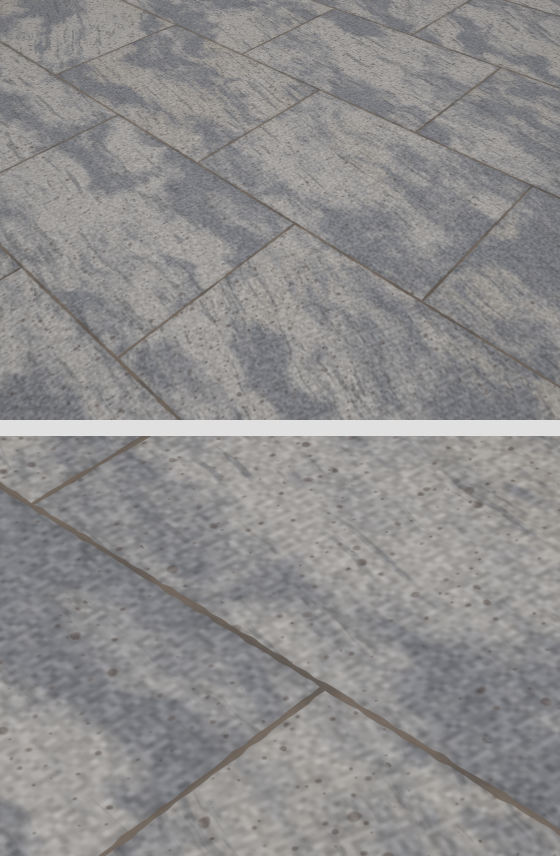
Top: the whole. Bottom: its middle third, enlarged.
This texture is drawn by a Shadertoy shader. Its source:

```glsl
// Grey stone paving in running bond, seen at an angle: a homography maps the
// canvas to the floor plane, where each slab gets its own streaked, warped
// stone noise, fine veins, brown pits and grain, framed by thin earthy joints.

// Floor to canvas: columns are the along-row axis, the across-row axis, origin
const mat3 FLOOR_TO_CANVAS = mat3(0.1895, -0.3214, -0.1834,
                                  0.2604,  0.2540,  0.1420,
                                  0.0977,  0.8212,  1.0000);
const float SLAB_LENGTH = 1.5;      // in slab widths
const float ROW_SHIFT = 0.5;        // bond offset of every other row
const float JOINT_HALF = 0.0062;    // in slab widths
const vec2 STREAK_FREQ = vec2(1.7, 5.2);
const vec2 VEIN_FREQ = vec2(6.0, 38.0);
const float PIT_FREQ = 19.0;
const float GRAIN_FREQ = 95.0;
const float GRAIN_AMOUNT = 0.15;

const vec3 BLUE_GREY = vec3(0.478, 0.482, 0.500);
const vec3 PALE_STONE = vec3(0.632, 0.622, 0.612);
const vec3 WARM_TINT = vec3(0.605, 0.580, 0.540);
const vec3 VEIN_COLOR = vec3(0.385, 0.390, 0.405);
const vec3 PIT_COLOR = vec3(0.385, 0.350, 0.335);
const vec3 JOINT_COLOR = vec3(0.430, 0.385, 0.345);
const vec3 JOINT_DARK = vec3(0.310, 0.285, 0.265);

float hash(vec2 p) {
    return fract(sin(dot(p, vec2(127.1, 311.7))) * 43758.5);
}

float noise(vec2 p) {
    vec2 i = floor(p), f = fract(p);
    f = f * f * (3.0 - 2.0 * f);
    return mix(mix(hash(i), hash(i + vec2(1, 0)), f.x),
               mix(hash(i + vec2(0, 1)), hash(i + vec2(1, 1)), f.x), f.y);
}

float fbm(vec2 p) {
    float sum = 0.0, amp = 0.5;
    for (int i = 0; i < 5; i++) {
        sum += amp * noise(p);
        p = mat2(1.6, 1.2, -1.2, 1.6) * p + 7.3;
        amp *= 0.5;
    }
    return sum;
}

// Coverage of scattered round pits, in two sizes
float pits(vec2 p, float density, float pixel) {
    float cover = 0.0;
    for (int i = 0; i < 2; i++) {
        float freq = PIT_FREQ * (1.0 + 0.9 * float(i));
        vec2 cell = floor(p * freq);
        vec2 seed = cell + 41.0 * float(i);
        vec2 center = 0.25 + 0.5 * vec2(hash(seed + 3.1), hash(seed + 8.7));
        float radius = mix(0.06, 0.20, pow(hash(seed + 5.9), 2.0));
        float dist = length(fract(p * freq) - center) + 0.12 * (noise(p * freq * 4.0) - 0.5);
        float soft = pixel * freq * 0.7 + 0.03;
        float dotCover = 1.0 - smoothstep(radius - soft, radius + soft, dist);
        cover = max(cover, dotCover * step(hash(seed + 1.7), density));
    }
    return cover;
}

vec3 stone(vec2 p, vec2 slab, float pixel) {
    // Each slab is cut from its own place, with its own streak direction
    float tone = hash(slab + 17.0) - 0.5;
    float angle = -mix(0.05, 0.5, hash(slab + 29.0));
    vec2 dir = vec2(cos(angle), sin(angle));
    vec2 q = vec2(dot(p, dir), dot(p, vec2(-dir.y, dir.x)));
    q += 20.0 * vec2(hash(slab + 2.3), hash(slab + 6.1));

    // Broad pale and blue-grey streaks with feathered, fibrous edges
    vec2 warp = vec2(fbm(q * 3.0), fbm(q * 3.0 + 31.0)) - 0.5;
    float streak = fbm(q * STREAK_FREQ + 2.2 * warp);
    float fiber = fbm(q * vec2(9.0, 30.0) + 2.0 * warp) - 0.48;
    float pale = smoothstep(0.32, 0.63, streak + 0.05 * tone + 0.30 * fiber);
    vec3 color = mix(BLUE_GREY, PALE_STONE, pale);
    color = mix(color, WARM_TINT, 0.45 * pale * smoothstep(0.5, 0.75, fbm(q * 1.7 + 50.0)));

    // Thin dark veins, pits and grain
    float vein = smoothstep(0.56, 0.76, fbm(q * VEIN_FREQ + 3.0 * warp));
    color = mix(color, VEIN_COLOR, 0.45 * vein);
    float density = mix(0.10, 0.38, hash(slab + 11.0)) * (0.6 + 0.7 * pale);
    color = mix(color, PIT_COLOR, 0.6 * pits(q, density, pixel));
    vec2 turned = mat2(0.8, 0.6, -0.6, 0.8) * q;
    float grain = noise(q * GRAIN_FREQ) + 0.6 * noise(turned * GRAIN_FREQ * 0.55) - 0.8;
    float visible = 1.0 / (1.0 + pixel * GRAIN_FREQ * 0.5);
    return color + GRAIN_AMOUNT * grain * visible;
}

void mainImage(out vec4 fragColor, in vec2 fragCoord) {
    vec2 uv = fragCoord / iResolution.xy;
    vec3 ground = inverse(FLOOR_TO_CANVAS) * vec3(uv, 1.0);
    vec2 p = ground.xy / ground.z * vec2(SLAB_LENGTH, 1.0);
    vec2 footprint = fwidth(p);
    float pixel = max(footprint.x, footprint.y);

    // Running bond
    float row = floor(p.y);
    float along = p.x / SLAB_LENGTH + ROW_SHIFT * mod(row, 2.0);
    vec2 slab = vec2(floor(along), row);
    vec2 local = vec2(fract(along), fract(p.y));
    vec2 edge = min(local, 1.0 - local) * vec2(SLAB_LENGTH, 1.0);
    float dist = min(edge.x, edge.y) + 0.005 * (noise(p * 40.0) - 0.5);

    // Slab, worn rim and joint
    vec3 color = stone(p, slab, pixel);
    color *= 1.0 - 0.05 * (1.0 - smoothstep(0.0, 0.04, dist));
    float soft = 0.6 * pixel;
    float joint = 1.0 - smoothstep(JOINT_HALF - soft, JOINT_HALF + soft, dist);
    vec3 grout = mix(JOINT_COLOR, JOINT_DARK, smoothstep(0.35, 0.8, noise(p * 9.0)) * 0.6);
    color = mix(color, grout, 0.85 * joint);

    // Soft falloff of light towards the corners
    color *= 1.015 - 0.16 * dot(uv - 0.5, uv - 0.5);
    fragColor = vec4(clamp(color, 0.0, 1.0), 1.0);
}
```
